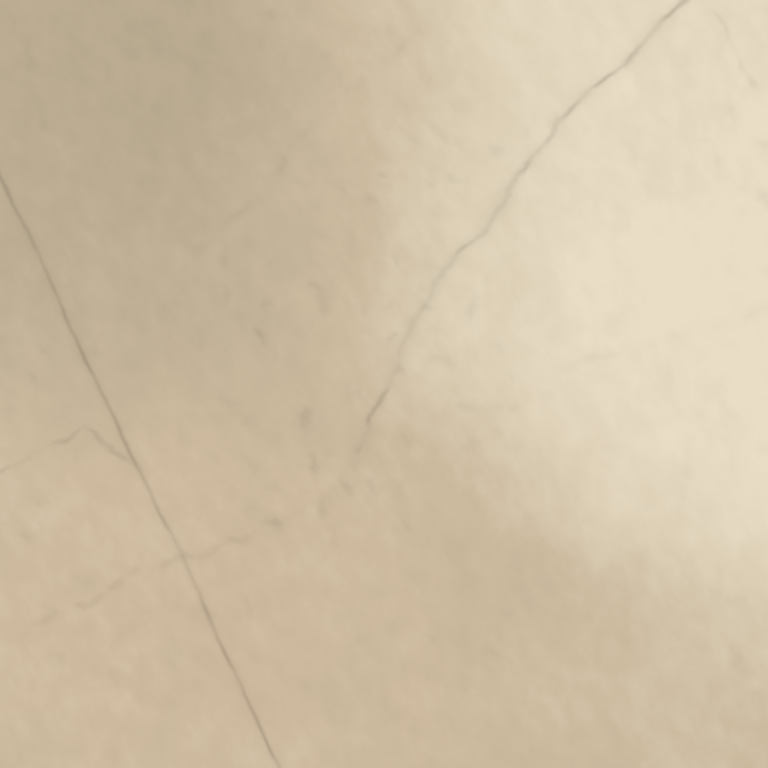
This texture is drawn by a WebGL 2 fragment shader. Its source:

```glsl
#version 300 es
precision highp float;
// Polished cream marble with soft cloudy light, broken hairline cracks and faint flecks.

uniform vec2 u_resolution;
out vec4 fragColor;

// Stone colours, dark to pale
const vec3 SHADE = vec3(0.75, 0.69, 0.585);
const vec3 SAND  = vec3(0.80, 0.733, 0.625);
const vec3 CREAM = vec3(0.85, 0.80, 0.70);
const vec3 PALE  = vec3(0.90, 0.85, 0.757);
const vec3 BLUSH = vec3(0.012, -0.002, -0.003);
const vec3 INK   = vec3(0.97, 1.0, 1.0);   // light absorbed by veins

const float CLOUD_AMOUNT = 0.65;
const float GRAIN_AMOUNT = 0.75;
const float CRACK_WIDTH  = 0.0038;
const float SEAM_WIDTH   = 0.0028;
const float FLECK_CELLS  = 26.0;
const float FLECK_INK    = 0.046;

vec2 hash2(vec2 p) {
    vec3 q = fract(p.xyx * vec3(0.1031, 0.1030, 0.0973));
    q += dot(q, q.yzx + 33.33);
    return fract((q.xx + q.yz) * q.zy);
}

float valueNoise(vec2 p) {
    vec2 i = floor(p), f = fract(p);
    f = f * f * (3.0 - 2.0 * f);
    float low  = mix(hash2(i).x, hash2(i + vec2(1, 0)).x, f.x);
    float high = mix(hash2(i + vec2(0, 1)).x, hash2(i + vec2(1, 1)).x, f.x);
    return mix(low, high, f.y);
}

// Signed layered noise, roughly -0.5 to 0.5
float fbm(vec2 p) {
    float sum = 0.0, amp = 0.5;
    for (int i = 0; i < 4; i++) {
        sum += amp * (valueNoise(p) - 0.5);
        p = mat2(1.6, 1.2, -1.2, 1.6) * p + 7.3;
        amp *= 0.55;
    }
    return sum;
}

float wobble(float t) {
    return 0.55 * sin(t * 21.0 + 0.6) + 0.3 * sin(t * 47.0 + 2.0) + 0.15 * sin(t * 113.0);
}

float ridge(float d, float width) {
    return exp(-d * d / (width * width));
}

// Interrupted strength along a line
float breaks(vec2 p) {
    return smoothstep(0.30, 0.85, valueNoise(p * 46.0));
}

// Wavering broken vein from a to b with softly fading ends
float vein(vec2 p, vec2 a, vec2 b, float width, float sway) {
    vec2 dir = normalize(b - a);
    float len = length(b - a);
    float along = dot(p - a, dir);
    float across = dot(p - a, vec2(-dir.y, dir.x)) + sway * wobble(along + a.x);
    across += 0.018 * fbm(p * 34.0);
    float ends = smoothstep(-0.02, 0.05, along) * (1.0 - smoothstep(len - 0.05, len + 0.02, along));
    return ridge(across, width) * ends * (0.2 + breaks(p));
}

// Curved main crack, patchier toward its lower end
float mainCrack(vec2 p) {
    float t = max((p.y - 0.385) / 0.615, 0.0);
    float x = 0.465 + 0.425 * pow(t, 1.5) + 0.009 * wobble(p.y * 1.3);
    x += 0.016 * fbm(p * 27.0);
    float slope = 1.04 * sqrt(t);
    float d = (p.x - x) / sqrt(1.0 + slope * slope);
    float strength = mix(0.15, 0.5, smoothstep(0.1, 0.6, t)) + 0.85 * breaks(p + 0.3);
    float body = ridge(d, CRACK_WIDTH) * strength * 0.088 + ridge(d, 0.010) * 0.022;
    return body * smoothstep(0.375, 0.42, p.y);
}

// Short smudged strokes scattered one per cell
float flecks(vec2 p) {
    vec2 g = p * FLECK_CELLS, cell = floor(g);
    float sum = 0.0;
    for (int y = -1; y <= 1; y++)
    for (int x = -1; x <= 1; x++) {
        vec2 id = cell + vec2(x, y);
        vec2 pos = hash2(id + 11.0), kind = hash2(id + 57.0);
        float angle = -0.95 + 1.5 * (kind.x - 0.5);
        vec2 d = g - id - pos, dir = vec2(cos(angle), sin(angle));
        vec2 q = vec2(dot(d, dir), dot(d, vec2(-dir.y, dir.x)));
        q /= vec2(0.18 + 0.22 * pos.x, 0.12 + 0.10 * pos.y);
        sum += exp(-dot(q, q)) * smoothstep(0.30, 1.0, kind.y);
    }
    return sum;
}

// Broad light: pale wedge brightest at the right edge, shade at upper left and lower right
float stoneTone(vec2 p) {
    vec2 w = p + 0.10 * vec2(fbm(p * 4.0), fbm(p * 4.0 + 19.0));
    float wedge = smoothstep(0.20, 0.84, w.x + 0.1 * (w.y - 0.5))
                * smoothstep(-0.14, 0.20, w.y + 0.60 * w.x - 0.76);
    float glow = ridge(distance(w, vec2(1.02, 0.56)), 0.38);
    float corner = 1.0 - smoothstep(0.10, 0.64, distance(w, vec2(0.16, 0.92)));
    float patchShade = ridge(distance(w, vec2(0.70, 0.31)), 0.19);
    return 1.0 + 1.68 * wedge + 0.78 * glow - 1.45 * corner - 0.50 * patchShade;
}

void main() {
    vec2 p = gl_FragCoord.xy / u_resolution;

    // Cloudy body with fine slanted grain
    vec2 slant = vec2(p.x * 0.88 + p.y * 0.47, p.y * 0.88 - p.x * 0.47);
    float tone = stoneTone(p) + CLOUD_AMOUNT * fbm(p * 9.0 + 4.0)
               + GRAIN_AMOUNT * fbm(slant * vec2(58.0, 38.0));
    vec3 color = mix(SHADE, SAND, min(tone, 1.0));
    color = mix(color, CREAM, clamp(tone - 1.0, 0.0, 1.0));
    color = mix(color, PALE, clamp(tone - 2.0, 0.0, 1.3));
    color += BLUSH * ridge(distance(p, vec2(0.28, 0.15)), 0.38) * (0.7 + fbm(p * 9.0));

    // Straight seam, main crack and faint side veins
    float seamOffset = (p.x - 0.365 + 0.474 * p.y + 0.0025 * wobble(p.y * 0.7)) * 0.904;
    seamOffset += 0.004 * fbm(p * 34.0);
    float ink = ridge(seamOffset, SEAM_WIDTH) * (0.035 + 0.09 * valueNoise(p * 34.0));
    ink += ridge(seamOffset, 0.008) * 0.022 + mainCrack(p);
    ink += 0.060 * vein(p, vec2(-0.03, 0.37), vec2(0.13, 0.455), 0.004, 0.005);
    ink += 0.055 * vein(p, vec2(0.09, 0.46), vec2(0.19, 0.38), 0.004, 0.004);
    ink += 0.038 * vein(p, vec2(-0.03, 0.155), vec2(0.47, 0.37), 0.006, 0.008);
    ink += 0.026 * vein(p, vec2(0.24, 0.65), vec2(0.58, 1.01), 0.008, 0.012);
    ink += 0.036 * vein(p, vec2(0.92, 1.01), vec2(0.99, 0.87), 0.004, 0.003);
    ink += 0.018 * vein(p, vec2(0.72, 0.51), vec2(1.03, 0.61), 0.007, 0.008);

    // Flecks gather in loose drifts, mostly around the middle
    float drift = smoothstep(-0.10, 0.28, fbm(p * 5.0 + 31.0))
                + 0.6 * ridge(distance(p, vec2(0.45, 0.50)), 0.20);
    ink += FLECK_INK * drift * flecks(p + 0.03 * vec2(fbm(p * 32.0), fbm(p * 32.0 + 9.0)));

    fragColor = vec4(color * (1.0 - ink * INK), 1.0);
}
```
